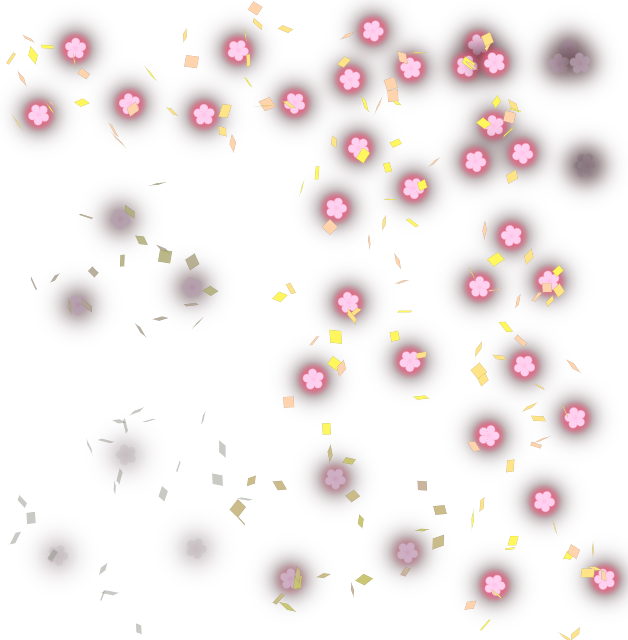
Write a Shadertoy shader that draws this background.

```glsl
const vec3 PAPER = vec3(1.0);
const vec3 SHADOW = vec3(0.27, 0.16, 0.18);
const vec3 GLOW = vec3(0.96, 0.40, 0.53);
const vec3 PETAL = vec3(1.0, 0.82, 0.94);
const vec3 PETAL_ASH = vec3(0.60, 0.55, 0.59);
const vec3 PAPER_ASH = vec3(0.56, 0.555, 0.52);
const vec3 YELLOW = vec3(1.0, 0.97, 0.36);
const vec3 AMBER = vec3(1.0, 0.89, 0.53);
const vec3 PEACH = vec3(1.0, 0.83, 0.68);
const float SHADOW_RADIUS = 0.030;
const float SHADOW_STRENGTH = 0.74;
const float GLOW_STRENGTH = 0.88;
const float PETAL_OFFSET = 0.0100;
const float PETAL_RADIUS = 0.0066;
const float CONFETTI_SIZE = 0.0106;   // largest half side
const float CONFETTI_REACH = 1.65;    // in burst spreads
const float CONFETTI_DENSITY = 195.0; // pieces per unit of spread
const float TAU = 6.28318;

struct Burst { vec2 center; float spread; float fade; };

vec4 hash4(float seed) {
    vec4 h = fract(vec4(seed) * vec4(0.1031, 0.1030, 0.0973, 0.1099));
    h += dot(h, h.wzxy + 33.33);
    return fract((h.xxyz + h.yzzw) * h.zywx);
}

mat2 rotation(float a) {
    float c = cos(a), s = sin(a);
    return mat2(c, s, -s, c);
}

float coverage(float d, float pixel) {
    return clamp(0.5 - d / pixel, 0.0, 1.0);
}

// Bursts hang in columns, widening and sinking row by row
Burst burstAt(int column, int row, int rows) {
    float c = float(column), r = float(row);
    if (column == 3)
        return Burst(vec2(0.89 + 0.025 * r, 0.91 - 0.168 * r), 0.018 - 0.014 * r, 0.7 + 0.23 * r);
    float t = column == 0 ? max(r - 1.0, 0.0) / 2.0 : r / float(rows - 1);
    float x = column == 0 ? (row == 0 ? 0.38 : 0.125 + 0.075 * min(2.0 * t, 1.0))
            : column == 1 ? 0.59 - 0.05 * t : 0.75 + 0.105 * t;
    float top = column == 0 ? 0.13 : 0.088;
    float y = 1.0 - mix(top, 0.80 + 0.03 * c, pow(t, 1.25));
    float spread = mix(0.077 - 0.027 * c, 0.117 - 0.012 * c, t);
    return Burst(vec2(x, y), spread, clamp(1.4 * t - 0.92 * c, 0.0, 1.0));
}

float flowerDistance(vec2 p) {
    float sector = TAU / 5.0;
    float a = mod(atan(p.y, p.x) + 0.5 * sector, sector) - 0.5 * sector;
    vec2 q = length(p) * vec2(cos(a), sin(a));
    return min(length(q - vec2(PETAL_OFFSET, 0.0)) - PETAL_RADIUS, length(p) - 0.007);
}

// Square tilted in space, seen as a parallelogram
float confettiDistance(vec2 p, vec4 h) {
    float squash = mix(0.08, 1.0, h.x * sqrt(h.x));
    mat2 inv = inverse(rotation(TAU * h.y) * mat2(1.0, 0.0, 0.0, squash) * rotation(TAU * h.z));
    vec2 rowLength = vec2(length(vec2(inv[0][0], inv[1][0])), length(vec2(inv[0][1], inv[1][1])));
    vec2 d = (abs(inv * p) - CONFETTI_SIZE * mix(0.65, 1.0, h.w)) / rowLength;
    return max(d.x, d.y);
}

vec3 drawFlower(vec3 color, vec2 p, float angle, float fade, float pixel) {
    float r = length(p);
    float shade = SHADOW_STRENGTH * exp(-r * r / (SHADOW_RADIUS * SHADOW_RADIUS));
    color = mix(color, SHADOW, shade * (1.0 - 0.66 * fade * fade));
    float glow = GLOW_STRENGTH * (1.0 - smoothstep(0.011, 0.030, r));
    color = mix(color, GLOW, glow * max(0.0, 1.0 - 1.4 * fade));
    vec3 petal = mix(PETAL, PETAL_ASH, fade);
    petal -= 0.05 * (1.0 - smoothstep(0.001, 0.006, r)) * vec3(0.0, 1.0, 0.5);
    float body = coverage(flowerDistance(rotation(angle) * p), 1.3 * pixel);
    return mix(color, petal, body * (1.0 - 0.85 * pow(fade, 4.0)));
}

vec3 drawConfetti(vec3 color, vec2 p, float seed, float fade, float pixel) {
    vec4 h = hash4(seed);
    float d = confettiDistance(p, h);
    float pick = hash4(seed + 0.37).x;
    vec3 paint = pick < 0.36 ? YELLOW : pick < 0.72 ? AMBER : PEACH;
    float rim = smoothstep(-0.0012, 0.0, d);
    paint = mix(paint, PAPER_ASH, fade) * (1.0 - 0.17 * rim);
    return mix(color, paint, coverage(d, pixel) * (1.0 - 0.53 * pow(fade, 4.0)));
}

vec3 drawBurst(vec3 color, vec2 p, Burst b, float seed, bool hasConfetti, float pixel) {
    // Three flowers on a loose triangle, the upper one closer in
    float turn = 1.72 + 0.3 * (hash4(seed).x - 0.5);
    for (int i = 0; i < 3; i++) {
        vec4 h = hash4(seed + 1.0 + float(i));
        float a = turn + TAU * float(i) / 3.0;
        float reach = b.spread * ((i == 0 ? 0.75 : 1.05) + 0.16 * (h.x - 0.5));
        color = drawFlower(color, p - reach * vec2(cos(a), sin(a)), h.y, b.fade, pixel);
    }
    // Paper pieces strewn over a disc
    int count = hasConfetti ? int(CONFETTI_DENSITY * b.spread) : 0;
    for (int i = 0; i < count; i++) {
        float id = seed + 8.0 + float(i);
        vec4 h = hash4(id + 0.61);
        float a = TAU * h.x;
        vec2 offset = CONFETTI_REACH * b.spread * pow(h.y, 0.6) * vec2(cos(a), sin(a));
        color = drawConfetti(color, p - offset, id, b.fade, pixel);
    }
    return color;
}

void mainImage(out vec4 fragColor, in vec2 fragCoord) {
    vec2 p = fragCoord / iResolution.y;
    float pixel = 1.0 / iResolution.y;
    vec3 color = PAPER;
    for (int column = 0; column < 4; column++) {
        int rows = column == 3 ? 2 : column == 2 ? 5 : 4;
        for (int row = 0; row < rows; row++) {
            Burst b = burstAt(column, row, rows);
            float seed = 64.0 * float(column * 5 + row) + 17.0;
            color = drawBurst(color, p - b.center, b, seed, column < 3, pixel);
        }
    }
    fragColor = vec4(color, 1.0);
}
```
